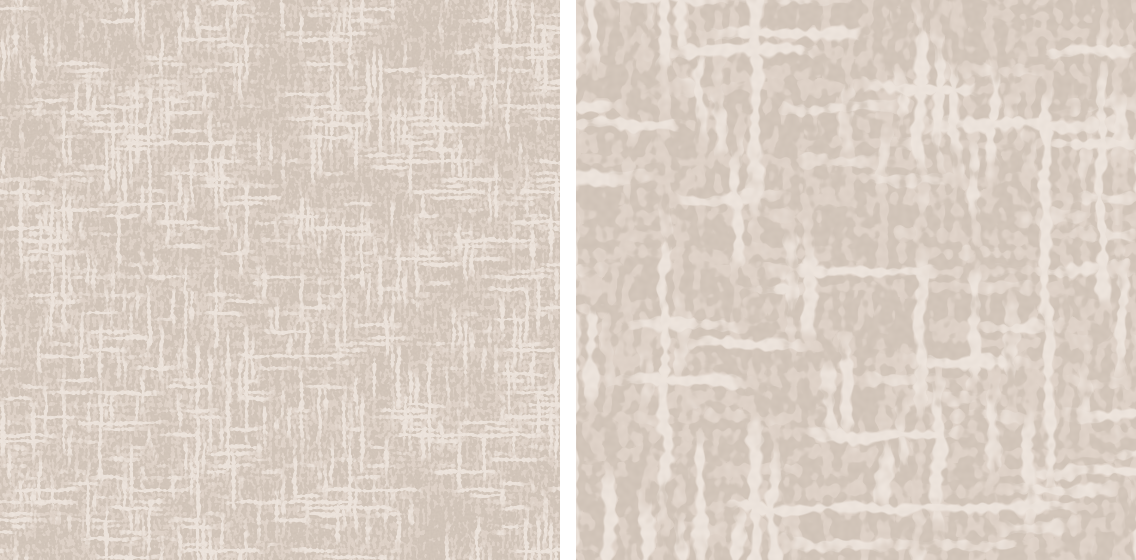
Left, the full canvas; right, a detail of the centre.
Reproduce this texture procedurally as a WebGL 1 fragment shader.

```glsl
precision highp float;
// Pale slubbed linen weave: broken warp and weft threads over a mottled beige ground.

uniform vec2 u_resolution;

#define THREADS 92.0       // threads across the canvas
#define RUN_RATE 0.10      // how often a thread surfaces along its length
#define WOBBLE 0.45        // sideways drift of the threads
#define LIGHT_LEVEL 0.19   // higher gives fewer bright threads
#define PALE_LEVEL -0.06   // higher gives fewer pale threads
#define GRAIN 0.55         // raggedness of the pale tone
#define PATCHINESS 0.35    // clustering of the threads
#define GROUND vec3(0.82, 0.77, 0.725)
#define PALE vec3(0.87, 0.82, 0.78)
#define LIGHT vec3(0.925, 0.89, 0.86)

const float TAU = 6.2831853;

float hash(vec2 p) {
  vec3 q = fract(vec3(p.xyx) * 0.1031);
  q += dot(q, q.yzx + 33.33);
  return fract((q.x + q.y) * q.z);
}

float cornerSlope(vec2 cell, vec2 offset) {
  float angle = TAU * hash(cell);
  return dot(vec2(cos(angle), sin(angle)), offset);
}

// Gradient noise, centred on zero
float noise(vec2 p) {
  vec2 i = floor(p);
  vec2 f = p - i;
  vec2 w = f * f * f * (f * (f * 6.0 - 15.0) + 10.0);
  vec2 e = vec2(1.0, 0.0);
  float low = mix(cornerSlope(i, f), cornerSlope(i + e, f - e), w.x);
  float high = mix(cornerSlope(i + e.yx, f - e.yx),
                   cornerSlope(i + e.xx, f - e.xx), w.x);
  return mix(low, high, w.y);
}

// Threads along x: returns depth inside the thread and how far it surfaces
vec2 strand(vec2 p, float seed) {
  p.y += WOBBLE * noise(p * vec2(0.35, 0.6) + seed);
  float row = floor(p.y);
  float across = abs(p.y - row - 0.5);
  float shift = 90.0 * hash(vec2(row, seed));

  // Beads swell where the thread passes over its neighbours
  float drift = 0.8 * noise(vec2(p.x * 0.5 + shift, row + 0.5));
  float bead = 0.5 + 0.5 * cos(TAU * (p.x + drift));
  float slub = noise(vec2(p.x * 0.7 + shift, row * 3.7 + seed));
  float width = 0.21 + 0.13 * bead + 0.2 * slub;

  float run = noise(vec2(p.x * RUN_RATE + shift, row * 7.37 + seed));
  run += 0.12 * noise(vec2(p.x * 0.6 - shift, row * 5.3));
  return vec2(width - across, run);
}

// Tapered thread shape, positive inside
float surfacing(vec2 thread, float level) {
  return min(thread.x, (thread.y - level) * 0.9);
}

void main() {
  vec2 uv = gl_FragCoord.xy / min(u_resolution.x, u_resolution.y);
  vec2 p = uv * THREADS;
  float soft = max(0.09, 0.6 * THREADS / min(u_resolution.x, u_resolution.y));

  // Fibres, mostly upright
  float grain = noise(p * vec2(1.7, 0.8) + 13.0)
              + 0.6 * noise(p * vec2(2.3, 1.9) + 57.0);
  float patches = PATCHINESS * noise(uv * 7.0 + 4.0);

  vec2 weft = strand(p, 11.3);
  vec2 warp = strand(p.yx, 47.6);
  weft.y += patches - 0.02;
  warp.y += patches + 0.02;

  // Two tones laid over the ground
  float pale = max(surfacing(weft, PALE_LEVEL), surfacing(warp, PALE_LEVEL));
  float light = max(surfacing(weft, LIGHT_LEVEL), surfacing(warp, LIGHT_LEVEL));
  pale = smoothstep(-soft, soft, pale + GRAIN * grain);
  light = smoothstep(-soft, soft, light + 0.12 * grain);

  vec3 color = mix(mix(GROUND, PALE, pale), LIGHT, light);
  color += 0.018 * noise(p * 2.6 + 91.0);
  gl_FragColor = vec4(color, 1.0);
}
```
